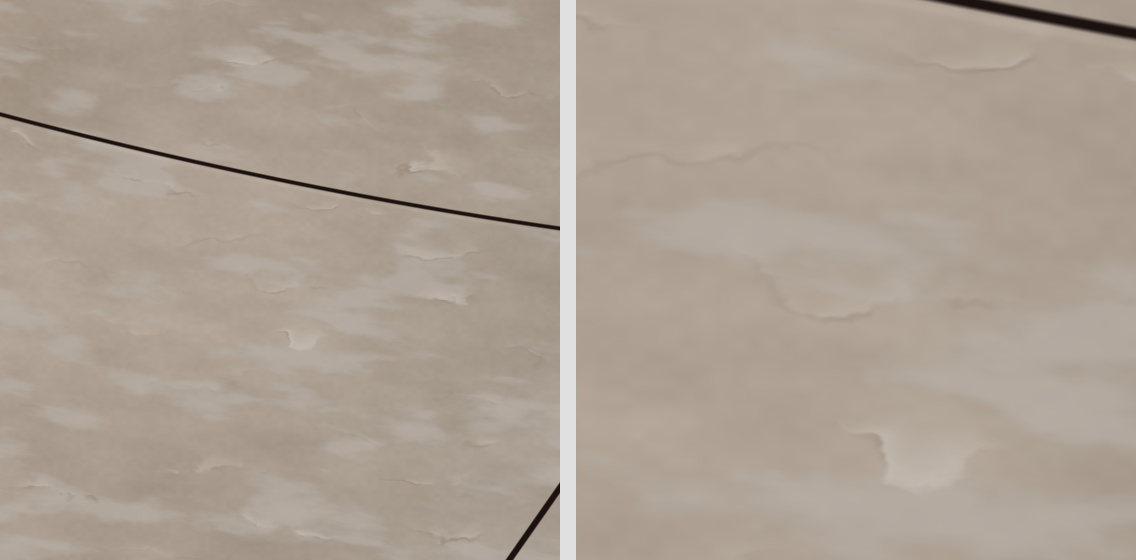
Left, the full canvas; right, a detail of the centre.
A three.js fragment shader for this texture:

```glsl
// Beige stone slabs with soft clouding, flaky pale wisps and two dark joints.
// Stretched fbm gives clouds and haze, a loop scatters bent wisps torn by noise,
// and distances to a shallow curve and to a slanted line give the joints.

#define STONE_MID vec3(0.668, 0.618, 0.566)
#define WISP_PALE vec3(0.790, 0.752, 0.715)
#define WISP_SHADE vec3(0.510, 0.440, 0.390)
#define HAZE_GREY vec3(0.722, 0.690, 0.662)
#define JOINT_DARK vec3(0.105, 0.065, 0.055)
#define CLOUD_CONTRAST 0.125
#define GRAIN_CONTRAST 0.016
#define WISP_COUNT 32
#define JOINT_HALF_WIDTH 0.0034
#define JOINT_SOFTNESS 0.0019

varying vec2 vUv;

float hash(vec2 p) {
  vec3 q = fract(p.xyx * vec3(0.1031, 0.1030, 0.0973));
  q += dot(q, q.yzx + 33.33);
  return fract((q.x + q.y) * q.z);
}

float valueNoise(vec2 p) {
  vec2 cell = floor(p);
  vec2 f = fract(p);
  f = f * f * (3.0 - 2.0 * f);
  float low = mix(hash(cell), hash(cell + vec2(1.0, 0.0)), f.x);
  float high = mix(hash(cell + vec2(0.0, 1.0)), hash(cell + vec2(1.0)), f.x);
  return mix(low, high, f.y);
}

float fbm(vec2 p) {
  float sum = 0.0;
  float amplitude = 0.5;
  for (int i = 0; i < 5; i++) {
    sum += amplitude * valueNoise(p);
    p = mat2(1.96, 0.28, -0.28, 1.96) * p + 17.3;
    amplitude *= 0.5;
  }
  return sum;
}

// x: pale flakes, y: shaded lower edge, z: soft halo around the wisps
vec3 wisps(vec2 uv) {
  float warp = fbm(uv * vec2(13.0, 19.0) + 3.0) - 0.5;
  float torn = fbm(uv * vec2(24.0, 46.0) + 41.0);
  float flakes = smoothstep(0.36, 0.62, torn);
  float broken = smoothstep(0.44, 0.60, fbm(uv * vec2(22.0, 30.0) + 73.0));
  vec3 total = vec3(0.0);
  for (int i = 0; i < WISP_COUNT; i++) {
    float id = float(i);
    float sizeRnd = hash(vec2(id, 11.0));
    float slopeRnd = hash(vec2(id, 23.0));
    float bendRnd = hash(vec2(id, 37.0));
    float strengthRnd = hash(vec2(id, 53.0));
    float strength = mix(0.25, 1.0, strengthRnd * strengthRnd);
    vec2 centre = vec2(fract(id * 0.618 + 0.2 * sizeRnd + 0.1),
                       (id + 0.2 + 0.6 * bendRnd) / float(WISP_COUNT));
    vec2 q = uv - centre;
    float reach = mix(0.05, 0.14, sizeRnd);
    q.y -= mix(-0.22, 0.10, slopeRnd) * q.x + mix(-0.5, 1.6, bendRnd) * q.x * q.x;
    q.y -= warp * 0.075;

    float taper = 1.0 - smoothstep(0.2, 1.0, abs(q.x) / reach);
    float thickness = mix(0.005, 0.017, slopeRnd) * (0.3 + taper);
    float height = q.y + (torn - 0.5) * 0.02;
    float body = smoothstep(-0.005, 0.001, height) * exp(-max(height, 0.0) / thickness);
    float edge = (height + 0.005) / 0.003;
    float spread = q.y / (2.2 * thickness);
    total.x += strength * taper * body * flakes;
    total.y = max(total.y, strength * taper * exp(-edge * edge) * broken);
    total.z += strength * taper * exp(-spread * spread);
  }
  return min(total, vec3(1.0));
}

vec3 stone(vec2 uv) {
  // Broad clouds lean slightly down to the right
  vec2 flow = vec2(uv.x, uv.y + 0.12 * uv.x);
  float broad = fbm(flow * vec2(2.4, 4.0) + 5.0) - 0.5;
  float mottle = fbm(flow * vec2(11.0, 26.0) + 29.0) - 0.5;
  float grain = valueNoise(uv * vec2(100.0, 130.0)) - 0.5;
  float tone = CLOUD_CONTRAST * (broad + 0.5 * mottle) + GRAIN_CONTRAST * grain;
  vec3 colour = STONE_MID + tone * vec3(0.97, 1.0, 1.03);

  // Warmer at left, greyer towards the lower right
  float cool = uv.x - 0.5 * uv.y - 0.25;
  colour += cool * vec3(0.004, 0.012, 0.018);

  // Thin patchy haze, gathered around the wisps
  vec3 wisp = wisps(uv);
  float patches = fbm(flow * vec2(8.0, 26.0) + 61.0);
  float haze = smoothstep(0.50, 0.74, patches + 0.12 * wisp.z);
  colour = mix(colour, HAZE_GREY, 0.60 * haze);

  colour = mix(colour, WISP_PALE, 0.75 * wisp.x);
  return mix(colour, WISP_SHADE, 0.45 * wisp.y);
}

float jointMask(float dist, float halfWidth) {
  return 1.0 - smoothstep(halfWidth - JOINT_SOFTNESS, halfWidth + JOINT_SOFTNESS, abs(dist));
}

void main() {
  vec2 uv = vUv;
  vec3 colour = stone(uv);

  // Long joint: signed height above a shallow curve, divided by its slope length
  float curve = 0.796 - 0.265 * uv.x + 0.061 * uv.x * uv.x;
  float slope = -0.265 + 0.122 * uv.x;
  float longJoint = (uv.y - curve) / sqrt(1.0 + slope * slope);
  float cornerJoint = dot(uv - vec2(0.955, 0.065), normalize(vec2(0.130, -0.091)));

  // Faint light bevel under the long joint
  float bevel = (longJoint + 0.008) / 0.003;
  colour += 0.025 * exp(-bevel * bevel);

  float joints = max(jointMask(longJoint, JOINT_HALF_WIDTH),
                     jointMask(cornerJoint, JOINT_HALF_WIDTH * 1.6));
  gl_FragColor = vec4(mix(colour, JOINT_DARK, joints), 1.0);
}
```
